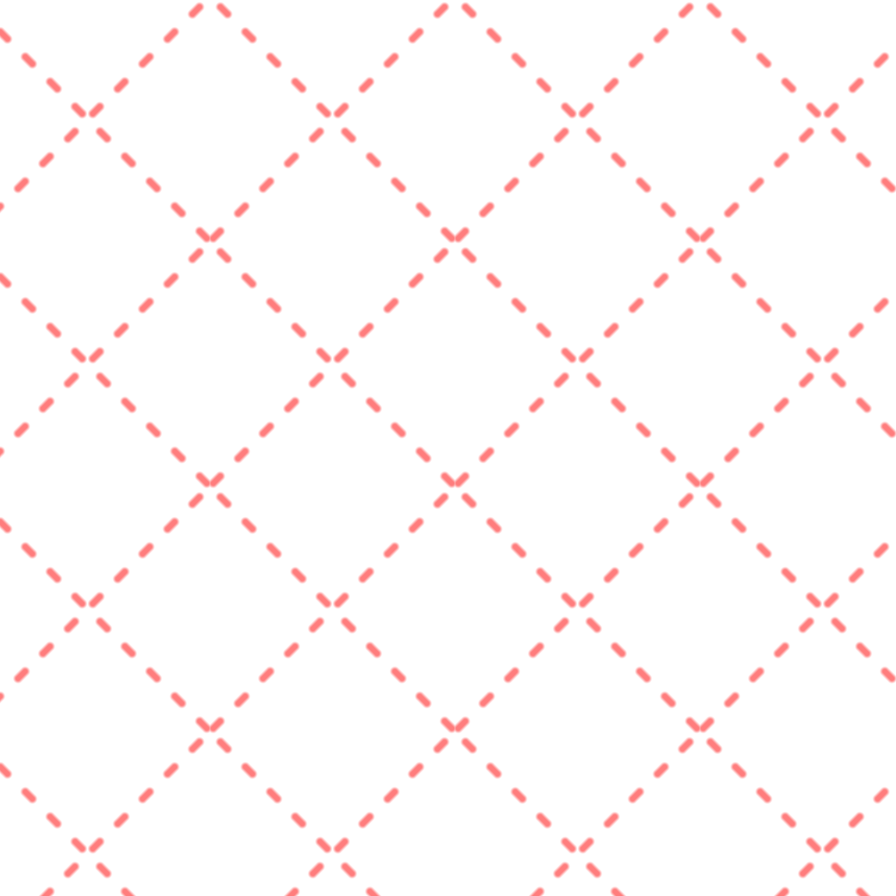
Write a Shadertoy shader that draws this pattern.

```glsl
// Diamond lattice of soft, round-ended coral dashes on white.

const float TILE = 210.0 / 768.0;                     // repeat size, canvas units
const vec2 CROSSING = vec2(180.0, 561.0) / 768.0;     // one lattice crossing

// Lengths below are in units of one repeat.
const float DASH_COUNT = 10.0;
const float DASH_PITCH = 0.1017;   // horizontal step between dash centres
const float DASH_HALF = 0.0205;    // half length of the dash spine
const float DASH_RADIUS = 0.0148;
const float SEAM = 0.0148;         // offset of the narrow gap past a crossing
const float SOFTNESS = 0.0085;

const vec3 PAPER = vec3(1.0);
const vec3 CORAL = vec3(1.0, 0.49, 0.49);

// Distance to a capsule centred on the origin, lying along x.
float capsule(vec2 p, float halfLength, float radius) {
    p.x -= clamp(p.x, -halfLength, halfLength);
    return length(p) - radius;
}

// Distance to dashes along the lines x - y = integer.
float dashedDiagonals(vec2 p, float pitch, float count) {
    float line = round(p.x - p.y);
    float across = (p.x - p.y - line) * sqrt(0.5);

    // Horizontal position on the nearest line, centred between seams.
    float along = fract(0.5 * (p.x + p.y + line) - SEAM) - 0.5;
    float last = 0.5 * (count - 1.0);
    float index = clamp(round(along / pitch + last) - last, -last, last);

    vec2 local = vec2((along - index * pitch) * sqrt(2.0), across);
    return capsule(local, DASH_HALF, DASH_RADIUS);
}

// Both diagonal families, mirrored about the vertical through a crossing.
float lattice(vec2 p) {
    float falling = dashedDiagonals(p, DASH_PITCH, DASH_COUNT);
    float rising = dashedDiagonals(vec2(-p.x, p.y), DASH_PITCH, DASH_COUNT);
    return min(falling, rising);
}

void mainImage(out vec4 fragColor, in vec2 fragCoord) {
    vec2 uv = fragCoord / iResolution.y;
    vec2 p = (uv - CROSSING) / TILE * vec2(1.0, -1.0);

    // Edge blur never gets narrower than a pixel.
    float edge = max(SOFTNESS, 0.75 / (iResolution.y * TILE));
    float ink = 1.0 - smoothstep(-edge, edge, lattice(p));

    fragColor = vec4(mix(PAPER, CORAL, ink), 1.0);
}
```
